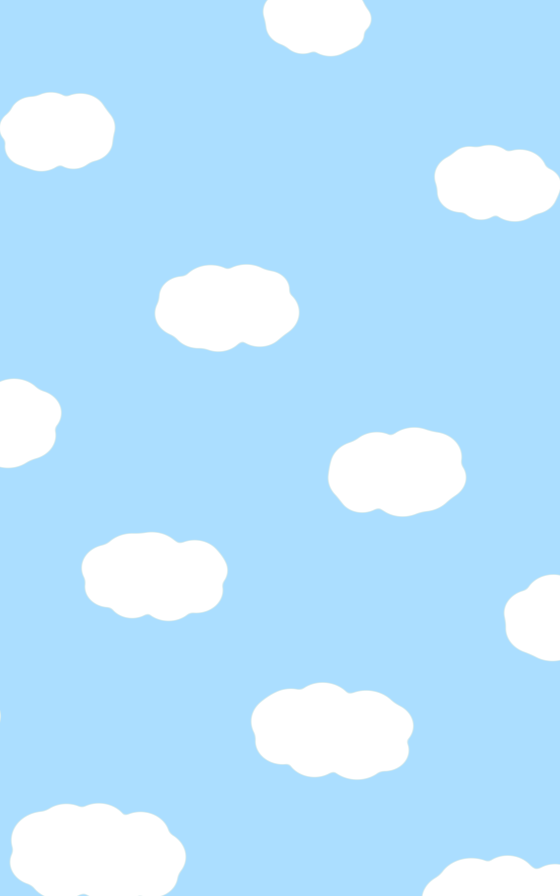
Write a Shadertoy shader that draws this pattern.

```glsl
#define SKY        vec3(0.67, 0.87, 1.0)
#define CLOUD      vec3(1.0)
#define EDGE_SHADE vec3(0.03, 0.06, 0.2)
#define ORIGIN     vec2(0.117, 0.25)
#define STEP_A     vec2(0.308, 0.285)
#define STEP_B     vec2(-0.129, 0.5)
#define JITTER     0.05
#define SIZE_TOP   0.067
#define SIZE_BASE  0.094
#define LOBES      9
#define CREASE     0.006
#define EDGE_PX    1.1

const float TAU = 6.2831853;

vec3 hash3(vec2 p) {
    vec3 q = fract(vec3(p.xyx) * vec3(0.1031, 0.1030, 0.0973) + 0.37);
    q += dot(q, q.yxz + 33.33);
    return fract((q.xxy + q.yzz) * q.zyx);
}

float smoothMin(float a, float b, float k) {
    float h = max(k - abs(a - b), 0.0) / k;
    return min(a, b) - h * h * k * 0.25;
}

float ellipseDistance(vec2 p, vec2 radii) {
    float k = length(p / radii);
    return k * (k - 1.0) / max(length(p / (radii * radii)), 1e-3);
}

// A filled core with a ring of uneven, slightly wide lobes
float cloudDistance(vec2 p, vec2 halfSize, vec2 id) {
    const vec2 squeeze = vec2(0.85, 1.0);
    float d = ellipseDistance(p, halfSize * 0.8);
    float phase = hash3(id + 17.0).x * TAU;
    for (int i = 0; i < LOBES; i++) {
        vec3 rnd = hash3(id * 7.0 + float(i) * 3.7 + 5.0);
        float angle = phase + (float(i) + 0.5 * rnd.x) * TAU / float(LOBES);
        float radius = halfSize.y * mix(0.44, 0.62, rnd.y);
        vec2 dir = vec2(cos(angle), sin(angle));
        dir = sign(dir) * pow(abs(dir), vec2(0.8));
        vec2 center = dir * (halfSize - radius / squeeze) * mix(0.94, 1.02, rnd.z);
        d = smoothMin(d, length((p - center) * squeeze) - radius, CREASE);
    }
    return d;
}

void mainImage(out vec4 fragColor, in vec2 fragCoord) {
    // Canvas widths, measured downward from the top
    vec2 p = vec2(fragCoord.x, iResolution.y - fragCoord.y) / iResolution.x;
    float canvasHeight = iResolution.y / iResolution.x;

    // Slanted lattice with one jittered cloud per cell
    mat2 lattice = mat2(STEP_A, STEP_B);
    vec2 cell = round(inverse(lattice) * (p - ORIGIN));
    float d = 1.0;
    for (int j = -1; j <= 1; j++) {
        for (int i = -1; i <= 1; i++) {
            vec2 id = cell + vec2(i, j);
            vec3 place = hash3(id);
            vec3 form = hash3(id + 41.0);
            vec2 center = ORIGIN + lattice * id + (place.xy - 0.5) * JITTER;

            // Clouds grow larger and longer toward the base
            float depth = clamp(center.y / canvasHeight, 0.0, 1.0);
            float size = mix(SIZE_TOP, SIZE_BASE, depth) * mix(0.94, 1.06, form.x);
            float aspect = mix(1.5, 1.75, depth) + 0.2 * (form.y - 0.3);
            float tilt = (form.z - 0.5) * 0.2;
            vec2 q = mat2(cos(tilt), -sin(tilt), sin(tilt), cos(tilt)) * (p - center);
            d = min(d, cloudDistance(q, vec2(aspect, 1.0) * size, id));
        }
    }

    // Soft edge with a faint cool-grey rim
    float blur = EDGE_PX / iResolution.x;
    float cover = 1.0 - smoothstep(-blur, blur, d);
    vec3 color = mix(SKY, CLOUD, cover) - EDGE_SHADE * cover * (1.0 - cover);
    fragColor = vec4(color, 1.0);
}
```
